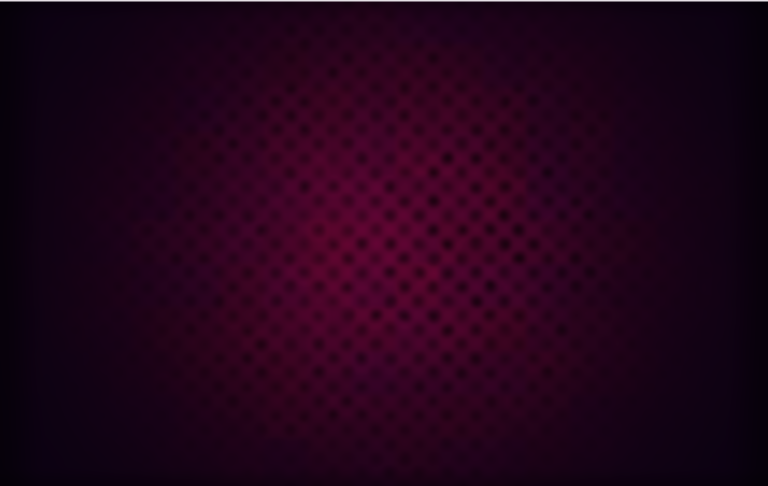
This background is drawn by a Shadertoy shader. Its source:

```glsl
const vec3 EDGE_COLOR = vec3(0.034, 0.005, 0.062);
const vec3 GLOW_COLOR = vec3(0.285, 0.013, 0.108);
const vec3 TINT_SHIFT = vec3(0.014, 0.001, -0.014);
const vec3 RIM_COLOR = vec3(0.90, 0.88, 0.90);
const float RIM_HEIGHT = 0.0031;
const float CELL = 0.0588;
const float PATCH = 0.0903;

float hash(vec2 cell) {
    return fract(sin(dot(cell, vec2(127.1, 311.7))) * 4375.85);
}

// Soft radial falloff around a centre
float glow(vec2 p, vec2 center, vec2 radius) {
    vec2 d = (p - center) / radius;
    return exp(-dot(d, d));
}

// Square cells with mildly softened borders, from -1 to 1
float cellPatches(vec2 p, float size, float softness) {
    vec2 q = p / size - 0.5;
    vec2 cell = floor(q);
    vec2 f = smoothstep(0.5 - softness, 0.5 + softness, fract(q));
    float low = mix(hash(cell), hash(cell + vec2(1.0, 0.0)), f.x);
    float high = mix(hash(cell + vec2(0.0, 1.0)), hash(cell + 1.0), f.x);
    return 2.0 * mix(low, high, f.y) - 1.0;
}

// Light bands on both diagonals
float diagonalRidges(vec2 q) {
    vec2 wave = 0.5 - 0.5 * cos(6.2831853 * vec2(q.x + q.y, q.x - q.y));
    return 0.5 * (wave.x + wave.y);
}

// Dots on a staggered grid, each with its own strength
float staggeredDots(vec2 q, float radius) {
    vec2 even = floor(q + 0.5);
    vec2 odd = floor(q) + 0.5;
    vec2 a = q - even;
    vec2 b = q - odd;
    bool evenIsNear = dot(a, a) < dot(b, b);
    vec2 id = evenIsNear ? even : odd;
    float d = length(evenIsNear ? a : b);
    return mix(0.3, 1.0, hash(id * 2.0)) * (1.0 - smoothstep(0.0, radius, d));
}

// Uneven shading from layered sines
float mottle(vec2 p, float scale) {
    float sum = 0.0;
    float weight = 0.5;
    for (int i = 0; i < 3; i++) {
        sum += weight * sin(p.x * scale + 1.7 * sin(p.y * scale * 0.8))
                      * cos(p.y * scale * 1.1 + float(i));
        p = mat2(0.8, 0.6, -0.6, 0.8) * p + 0.37;
        scale *= 1.9;
        weight *= 0.55;
    }
    return sum;
}

void mainImage(out vec4 fragColor, in vec2 fragCoord) {
    vec2 uv = fragCoord / iResolution.xy;
    vec2 p = fragCoord / iResolution.y;
    float aspect = iResolution.x / iResolution.y;
    float halfPixel = 0.5 / iResolution.y;
    vec2 fromTop = vec2(p.x, 1.0 - p.y);

    // Broad crimson light with a brighter core left of the middle
    float light = 0.93 * glow(p, vec2(0.505 * aspect, 0.50), vec2(0.48, 0.46));
    light += 0.10 * glow(p, vec2(0.47 * aspect, 0.52), vec2(0.16, 0.20));

    // Patchy brightness at two cell sizes
    float coarse = cellPatches(fromTop, PATCH, 0.10);
    float fine = cellPatches(fromTop + 3.0 * PATCH, 0.5 * PATCH, 0.15);
    light *= 1.0 + 0.04 * coarse + 0.05 * fine + 0.06 * mottle(p, 15.0);

    // Woven relief, deepest right of the middle
    vec2 anchor = vec2(0.527 * aspect, 0.527);
    vec2 wobble = 0.05 * vec2(mottle(p, 31.0), mottle(p + 0.4, 31.0));
    vec2 q = (p - anchor) / CELL + wobble;
    float depth = 0.7 + 0.5 * glow(p, vec2(0.59 * aspect, 0.52), vec2(0.25));
    depth *= 1.0 + 0.25 * fine;
    float weave = 0.20 * (diagonalRidges(q) - 0.5);
    float dots = 0.42 * staggeredDots(q, 0.36);
    float relief = 1.04 + depth * (weave - dots) * smoothstep(0.03, 0.55, light);

    // Darkened border
    vec2 border = min(uv, 1.0 - uv);
    float vignette = mix(0.6, 1.0, smoothstep(0.0, 0.06, border.x))
                   * mix(0.75, 1.0, smoothstep(0.0, 0.04, border.y));

    // Purple to red drift between patches
    float drift = 0.6 * cellPatches(fromTop + 9.0 * PATCH, PATCH, 0.10)
                + 0.5 * mottle(p + 0.7, 9.0);
    vec3 color = EDGE_COLOR + GLOW_COLOR * light;
    color += TINT_SHIFT * drift * smoothstep(0.0, 0.5, light);
    color = max(color * relief * vignette, 0.0);

    // Thin pale rim along the top
    float rim = smoothstep(-halfPixel, halfPixel, p.y - 1.0 + RIM_HEIGHT);
    fragColor = vec4(mix(color, RIM_COLOR, rim), 1.0);
}
```
